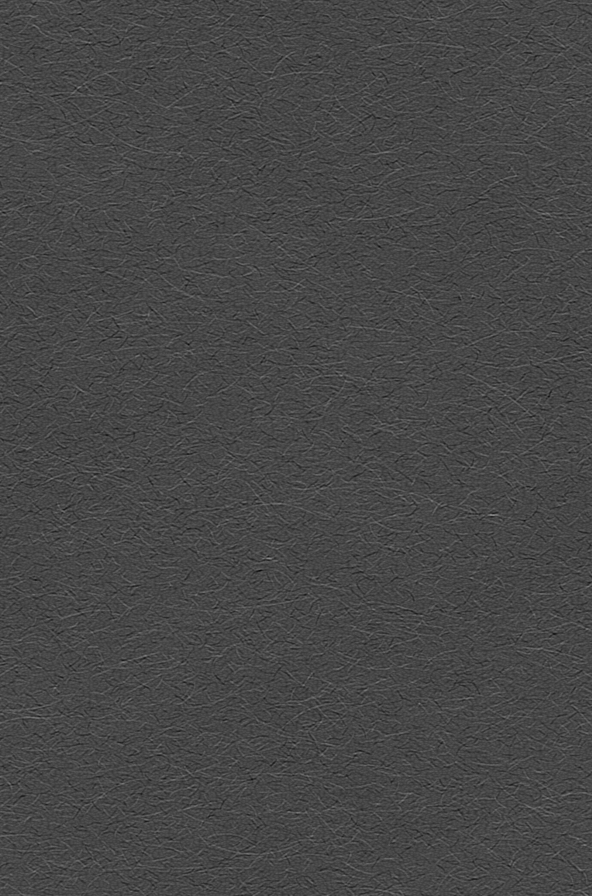
Give the GLSL for this texture, as a WebGL 1 fragment shader.

```glsl
precision highp float;

uniform vec2 u_resolution;

// Colour and tone strengths
const vec3 PAPER_GREY = vec3(0.276);
const float FINE_TONE = 0.112;
const float MEDIUM_TONE = 0.110;
const float LONG_TONE = 0.130;
const float GRAIN_TONE = 0.100;
const float MOTTLE_TONE = 0.003;

// Sizes, in cells per canvas height
const float FINE_CELLS = 80.0;
const float MEDIUM_CELLS = 30.0;
const float LONG_CELLS = 14.0;
const vec2 GRAIN_CELLS = vec2(260.0, 420.0);

// Fibre shape
const int FIBRES_PER_CELL = 5;
const float FIBRE_HALF_WIDTH = 0.0009;
const float SHADOW_REACH = 3.0;
const float SHADOW_DEPTH = 0.35;
const float FINE_SPREAD = 1.2;
const float MEDIUM_SPREAD = 0.95;
const float LONG_SPREAD = 0.75;
const float MAX_BEND = 0.9;

const float GRAIN_MEAN = 0.43;

vec4 hash4(vec3 p) {
  vec4 q = fract(p.xyzx * vec4(0.1031, 0.1030, 0.0973, 0.1099));
  q += dot(q, q.wzxy + 33.33);
  return fract((q.xxyz + q.yzzw) * q.zywx);
}

// Thin core with a weak opposite tone along both sides
float strandProfile(float d, float halfWidth, float pixel) {
  float core = 1.0 - smoothstep(max(halfWidth - pixel, 0.0), halfWidth + pixel, d);
  float shadow = 1.0 - smoothstep(halfWidth, halfWidth * SHADOW_REACH + pixel, d);
  return core - SHADOW_DEPTH * shadow;
}

// Curved fibres scattered over cells: x = light strands, y = light and dark
vec2 fibres(vec2 p, float cells, float spread, float seed) {
  float pixel = cells / u_resolution.y;
  float halfWidth = FIBRE_HALF_WIDTH * cells;
  vec2 g = p * cells;
  vec2 home = floor(g);
  vec2 sum = vec2(0.0);
  for (int j = -1; j <= 1; j++) {
    for (int i = -1; i <= 1; i++) {
      vec2 cell = home + vec2(float(i), float(j));
      for (int k = 0; k < FIBRES_PER_CELL; k++) {
        vec3 key = vec3(cell + 7.0, seed + float(k) * 3.7);
        vec4 place = hash4(key);
        vec4 shape = hash4(key + 51.3);

        // Near-horizontal local frame with a parabolic bend
        float angle = (place.z + place.w - 1.0) * spread;
        vec2 axis = vec2(cos(angle), sin(angle));
        vec2 d = g - cell - place.xy;
        float along = dot(d, axis);
        float across = dot(d, vec2(-axis.y, axis.x));
        across -= (shape.x - 0.5) * MAX_BEND * along * along;

        float halfLength = mix(0.3, 0.9, shape.y);
        float body = strandProfile(abs(across), halfWidth, pixel);
        body *= 1.0 - smoothstep(0.6, 1.0, abs(along) / halfLength);
        float tone = shape.z;
        sum += body * vec2(tone * tone * tone, 2.0 * tone - 1.0);
      }
    }
  }
  return sum;
}

// Distance to the nearest scattered grain
float cellularGrain(vec2 g) {
  vec2 home = floor(g);
  float nearest = 4.0;
  for (int j = -1; j <= 1; j++) {
    for (int i = -1; i <= 1; i++) {
      vec2 cell = home + vec2(float(i), float(j));
      vec2 d = cell + hash4(vec3(cell + 7.0, 19.1)).xy - g;
      nearest = min(nearest, dot(d, d));
    }
  }
  return sqrt(nearest);
}

// Faint cloudy unevenness from layered sines
float mottle(vec2 p) {
  float broad = sin(p.x * 9.0 + 2.0 * sin(p.y * 7.0 + 1.0));
  float mid = sin(p.y * 31.0 + 2.0 * sin(p.x * 17.0));
  float small = sin(p.x * 63.0 + 3.0 * sin(p.y * 41.0 + p.x * 13.0));
  return broad + 0.7 * mid + 0.6 * small;
}

void main() {
  vec2 p = gl_FragCoord.xy / u_resolution.y;

  float tone = FINE_TONE * fibres(p, FINE_CELLS, FINE_SPREAD, 1.0).y;
  tone += MEDIUM_TONE * fibres(p, MEDIUM_CELLS, MEDIUM_SPREAD, 101.0).x;
  tone += LONG_TONE * fibres(p, LONG_CELLS, LONG_SPREAD, 203.0).x;
  tone += GRAIN_TONE * (GRAIN_MEAN - cellularGrain(p * GRAIN_CELLS));
  tone += MOTTLE_TONE * mottle(p);

  gl_FragColor = vec4(clamp(PAPER_GREY + tone, 0.0, 1.0), 1.0);
}
```
